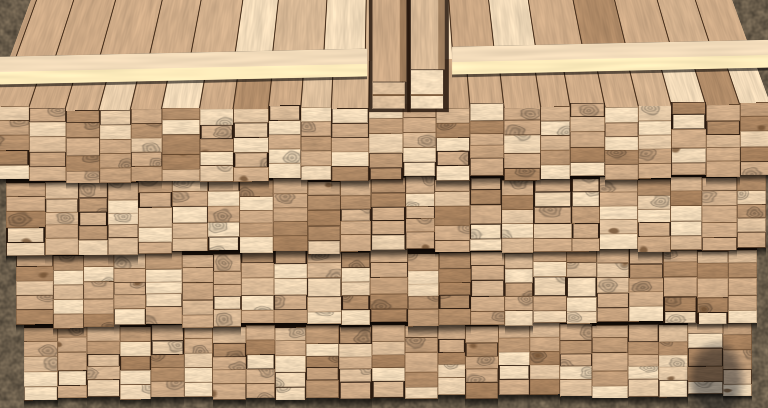
Give the GLSL for this texture, as a WebGL 1 fragment shader.

```glsl
precision highp float;
uniform vec2 u_resolution;

const vec3 CREAM = vec3(0.95, 0.86, 0.73);
const vec3 TAN = vec3(0.81, 0.67, 0.53);
const vec3 BROWN = vec3(0.65, 0.50, 0.36);
const vec3 SEAM = vec3(0.45, 0.32, 0.20);
const vec3 GAP = vec3(0.15, 0.09, 0.05);
const vec3 GROUND = vec3(0.41, 0.36, 0.29);
const vec3 SUNLIT = vec3(1.0, 0.93, 0.74);
const float COLUMNS = 23.0;
const float ROWS = 5.0;
const float TOP_BOARDS = 17.0;
const float PACK_TOP = 0.260;
const float PACK_PITCH = 0.1785;
const float CENTER_X = 0.935;
const float SEAM_WIDTH = 0.0010;
const float STAGGER = 0.013;
const float STRIP_HEIGHT = 0.068;

float hash(vec2 p) {
  return fract(sin(dot(p, vec2(127.1, 311.7))) * 4375.85);
}

vec2 gradient(vec2 p) {
  float a = 6.2832 * hash(p + 0.37);
  return vec2(cos(a), sin(a));
}

float noise(vec2 p) {
  vec2 i = floor(p), f = p - i, s = f * f * (3.0 - 2.0 * f), e = vec2(1.0, 0.0);
  float a = mix(dot(gradient(i), f), dot(gradient(i + e), f - e), s.x);
  float b = mix(dot(gradient(i + e.yx), f - e.yx), dot(gradient(i + 1.0), f - 1.0), s.x);
  return mix(a, b, s.y);
}

float box(vec2 p, vec2 lo, vec2 hi, float aa) {
  vec2 d = min(p - lo, hi - p);
  return smoothstep(-aa, aa, min(d.x, d.y));
}

// Uneven column around u: left edge, right edge, index
vec3 column(float u, float seed) {
  float i = floor(u);
  if (fract(u) < 0.2 * hash(vec2(i, seed))) i -= 1.0;
  return vec3(i + 0.2 * hash(vec2(i, seed)), i + 1.0 + 0.2 * hash(vec2(i + 1.0, seed)), i);
}

vec3 wood(float tone, vec2 grain) {
  vec3 c = mix(CREAM, TAN, smoothstep(0.15, 0.5, tone));
  c = mix(c, BROWN, smoothstep(0.62, 0.95, tone));
  return c * (1.0 + 0.10 * noise(grain) + 0.07 * noise(grain * 3.1));
}

// Sawn end with occasional heartwood arcs and knots
vec3 endFace(vec2 q, vec2 id, float tone) {
  vec3 c = wood(tone, q * vec2(2.0, 5.0) + id * 17.3);
  vec2 heart = vec2(hash(id + 3.1), hash(id + 5.7) * 1.4 - 0.2);
  float r = length((q - heart) * vec2(1.5, 0.9)) + 0.15 * noise(q * 3.0 + id * 7.0);
  float hasHeart = step(0.76, hash(id + 8.3));
  c *= 1.0 - hasHeart * (1.0 - smoothstep(0.38, 0.5, r)) * (0.17 + 0.07 * sin(r * 36.0));
  float knot = step(0.95, hash(id + 9.9)) * (1.0 - smoothstep(0.08, 0.26, r));
  return mix(c, SEAM, 0.8 * knot);
}

void drawTop(inout vec3 col, vec2 p, float stripTop, float aa) {
  float x = (p.x - CENTER_X) / (0.9 + 0.1 * p.y / PACK_TOP) + CENTER_X;
  float isFront = step(stripTop + 0.03, p.y);
  float w = 1.91 / mix(TOP_BOARDS, COLUMNS, isFront);
  float u = (x + 0.02) / w;
  vec3 c = column(u, mix(71.0, 0.0, isFront));
  float tone = hash(vec2(c.z, 40.0 + isFront)) * 0.75 + 0.12;
  vec3 board = wood(tone, vec2(u * 7.0, p.y * 9.0 + c.z * 5.0));
  float d = min(u - c.x, c.y - u) * w;
  board = mix(mix(SEAM, GAP, 0.5), board, smoothstep(-aa, aa, d - 0.0015));
  float inside = box(vec2(x, p.y), vec2(-0.02, -1.0), vec2(1.89, PACK_TOP + 0.02), aa);
  col = mix(col, board, inside);
}

void drawPack(inout vec3 col, vec2 p, float pack, float aa) {
  float left = -0.02 + 0.04 * pack - 0.0056 * pack * pack;
  float w = (1.89 - 0.018 * pack - left) / COLUMNS;
  float u = (p.x - left) / w;
  vec3 c = column(u, pack * 31.0);
  if (c.z < 0.0 || c.z >= COLUMNS) return;
  float rowHeight = PACK_PITCH / ROWS;
  float shift = (hash(vec2(c.z, pack + 60.0)) - 0.5) * STAGGER;
  float v = (p.y + 0.006 * (p.x - CENTER_X) - PACK_TOP - PACK_PITCH * pack - shift) / rowHeight;
  v += 0.5 * (hash(vec2(c.z, pack + 80.0)) - 0.5) * sin(v * 6.2832 / ROWS);
  // Shadow cast below the pack and dark gap above it
  if (v >= ROWS) col *= 0.35 + 0.65 * smoothstep(ROWS, ROWS + 0.6, v);
  if (v < 0.0 && v > -1.0 && pack > 0.5) col = GAP;
  if (v < 0.0 || v >= ROWS) return;
  float row = floor(v);
  vec2 id = vec2(c.z, row + pack * 9.0);
  vec2 q = vec2((u - c.x) / (c.y - c.x), v - row);
  float tone = hash(id + 1.3);
  if (row < 0.5 && pack > 0.5) tone = mix(0.35, 0.85, tone);
  float depth = hash(id + 2.6);
  float dx = min(u - c.x, c.y - u) * w - SEAM_WIDTH - 0.004 * pow(depth, 6.0);
  float dy = min(q.y, 1.0 - q.y) * rowHeight - SEAM_WIDTH * (0.5 + depth);
  vec3 face = endFace(q, id, tone) * (1.02 - 0.05 * q.y);
  col = mix(mix(SEAM, GAP, depth * depth), face, smoothstep(-aa, aa, min(dx, dy)));
}

void main() {
  vec2 p = gl_FragCoord.xy / u_resolution.y;
  p.y = 1.0 - p.y;
  float aa = 0.6 / u_resolution.y;
  vec3 col = GROUND * (1.0 + 0.35 * noise(p * 45.0) + 0.25 * noise(p * 120.0));
  float stripTop = 0.139 - 0.022 * p.x;
  drawTop(col, p, stripTop, aa);
  for (int k = 0; k < 4; k++) drawPack(col, p, 3.0 - float(k), aa);

  // Cross strip with lit front and cast shadow
  float s = p.y - stripTop;
  float gapMask = 1.0 - box(p, vec2(0.90, -1.0), vec2(1.108, 1.0), aa);
  col *= 1.0 - 0.55 * gapMask * box(vec2(0.0, s), vec2(-1.0, 0.0), vec2(1.0, STRIP_HEIGHT + 0.007), aa);
  vec3 strip = mix(CREAM, SUNLIT, smoothstep(-aa, aa, s - 0.55 * STRIP_HEIGHT));
  strip *= 1.0 + 0.08 * noise(vec2(p.x * 6.0, s * 90.0));
  col = mix(col, strip, gapMask * box(vec2(0.0, s), vec2(-1.0, 0.0), vec2(1.0, STRIP_HEIGHT), aa));

  // Two loose boards lying over the stack
  for (int k = 0; k < 2; k++) {
    float n = float(k);
    float x = p.x - 0.954 - 0.094 * n;
    float split = 0.200 - 0.030 * n;
    col = mix(col, GAP, 0.85 * box(vec2(x, p.y), vec2(-0.050, -1.0), vec2(0.052, 0.275), aa));
    vec3 board = wood(0.62 - 0.25 * n, vec2(x * 70.0, p.y * 8.0 + n * 9.0));
    board = mix(board, SEAM, 0.55 * smoothstep(0.024, 0.028, x));
    vec3 end = wood(0.35 - 0.25 * n, vec2(x * 30.0, p.y * 60.0));
    col = mix(col, board, box(vec2(x, p.y), vec2(-0.041, -1.0), vec2(0.042, split), aa));
    col = mix(col, end, box(vec2(x, p.y), vec2(-0.041, split + 0.002), vec2(0.038, 0.266), aa));
    col = mix(col, SEAM, box(vec2(x, p.y), vec2(-0.041, 0.231), vec2(0.038, 0.235), aa));
  }

  // Soft shade over the lower right corner
  float shade = 1.0 - smoothstep(0.6, 1.1, length((p - vec2(1.755, 0.93)) / vec2(0.075, 0.10)));
  col = mix(col, col * vec3(0.58, 0.60, 0.64), shade);
  gl_FragColor = vec4(clamp(col, 0.0, 1.0), 1.0);
}
```
